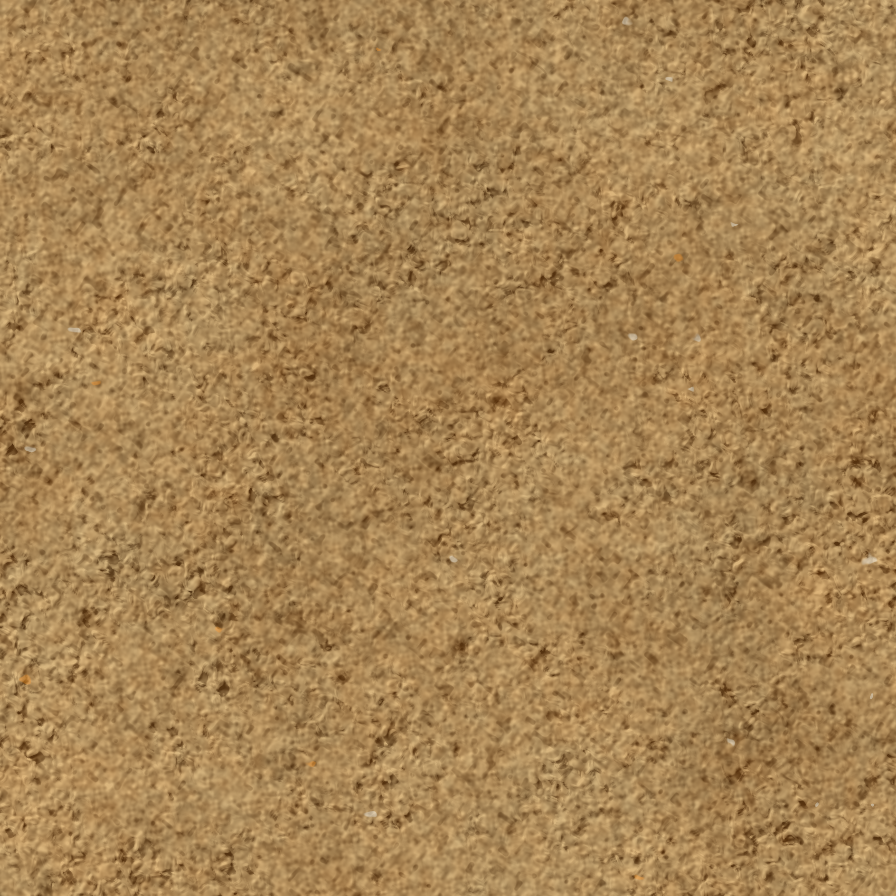
This texture is drawn by a Shadertoy shader. Its source:

```glsl
// Dry sandy soil: a height field of layered noise and scattered clods is lit
// from the upper left, with short cast shadows, crisp grain, dark pits, mild
// mottling, thin broken cracks and a few pale or orange chips of stone.

const vec3 SOIL = vec3(0.660, 0.521, 0.332);      // middle tone
const vec3 TONE_STEP = vec3(0.060, 0.059, 0.049); // colour change per unit of tone
const vec3 WARM_SHIFT = vec3(0.040, -0.012, -0.040);
const vec3 PALE_STONE = vec3(0.80, 0.74, 0.64);
const vec3 ORANGE_STONE = vec3(0.82, 0.56, 0.26);
const vec2 TO_LIGHT = vec2(-0.6, 0.8);
const float LIGHT_STEP = 0.0029;
const float RELIEF_GAIN = 3.6;
const float SHADOW_DEPTH = 2.7;
const float CRACK_DEPTH = 1.3;
const float PIT_DEPTH = 2.0;
const float GRAIN_GAIN = 2.9;
const float MOTTLE_GAIN = 2.3;
const float TONE_BIAS = 0.30;
const float STONE_CELLS = 15.0;
const float STONE_SHARE = 0.10;
const mat2 TURN = mat2(0.8, 0.6, -0.6, 0.8);      // hides the noise grid

// Integer hash of a cell, 0 to 1
float hash(vec2 cell, uint seed) {
    uvec2 q = uvec2(ivec2(cell) + 4096);
    uint n = q.x * 1597334673u ^ q.y * 3812015801u ^ seed * 2798796415u;
    n = (n ^ (n >> 16)) * 2146121005u;
    n = (n ^ (n >> 15)) * 2221713035u;
    return float((n ^ (n >> 16)) >> 8) / 16777216.0;
}

vec2 hash2(vec2 cell, uint seed) {
    return vec2(hash(cell, seed), hash(cell, seed + 17u));
}

// Smooth value noise
float noise(vec2 p, uint seed) {
    vec2 i = floor(p), f = fract(p);
    f = f * f * (3.0 - 2.0 * f);
    float low = mix(hash(i, seed), hash(i + vec2(1, 0), seed), f.x);
    float high = mix(hash(i + vec2(0, 1), seed), hash(i + vec2(1, 1), seed), f.x);
    return mix(low, high, f.y);
}

float fbm(vec2 p, uint seed) {
    float sum = 0.0, weight = 0.5;
    for (uint k = 0u; k < 4u; k++) {
        sum += weight * noise(p, seed + k);
        p = 2.0 * TURN * p;
        weight *= 0.5;
    }
    return sum / 0.9375;
}

// Rounded lumps of random size, one per cell
float clods(vec2 p, uint seed) {
    vec2 cell = floor(p);
    float top = 0.0;
    for (int y = -1; y <= 1; y++)
    for (int x = -1; x <= 1; x++) {
        vec2 c = cell + vec2(x, y);
        float size = hash(c, seed + 5u);
        float radius = 0.20 + 0.42 * size * size;
        float d = length(p - c - hash2(c, seed));
        top = max(top, (0.25 + 0.5 * size) * (1.0 - smoothstep(radius * 0.4, radius, d)));
    }
    return top;
}

float surface(vec2 p, float rough) {
    vec2 q = TURN * p;
    float ground = 0.7 * noise(q * 48.0, 1u) + 0.6 * noise(p * 100.0, 2u)
                 + 0.55 * noise(q * 190.0, 3u);
    vec2 warp = 0.012 * vec2(noise(p * 95.0, 4u), noise(p * 95.0, 5u));
    float lumps = 0.9 * clods((p + warp) * 44.0, 20u) + 0.6 * clods((q + warp) * 100.0, 50u);
    return ground * mix(0.8, 1.0, rough) + lumps * mix(0.15, 1.0, rough);
}

// Sparse stone chips: x = coverage, y = kind
vec2 stones(vec2 p) {
    vec2 q = p * STONE_CELLS + 0.12 * vec2(noise(p * 130.0, 70u), noise(p * 130.0, 71u));
    vec2 cell = floor(q);
    vec2 offset = q - cell - 0.25 - 0.5 * hash2(cell, 72u);
    offset.y *= 1.0 + 0.6 * hash(cell, 73u);
    float radius = mix(0.05, 0.11, hash(cell, 74u));
    float cover = 1.0 - smoothstep(radius * 0.6, radius * 1.1, length(offset));
    return vec2(cover * step(hash(cell, 75u), STONE_SHARE), hash(cell, 76u));
}

void mainImage(out vec4 fragColor, in vec2 fragCoord) {
    vec2 p = fragCoord / iResolution.y;
    vec2 q = TURN * p;
    float rough = smoothstep(0.30, 0.68, 0.6 * fbm(p * 8.0, 80u) + 0.4 * noise(q * 24.0, 85u));

    // Slope light and short cast shadows
    float height = surface(p, rough);
    float relief = 0.0, blocked = 0.0;
    for (int k = 1; k <= 4; k++) {
        float rise = surface(p + TO_LIGHT * LIGHT_STEP * float(k), rough) - height;
        if (k == 1) relief = -rise;
        blocked = max(blocked, rise - 0.03 * float(k));
    }
    float shadow = smoothstep(0.28, 0.85, blocked);

    // Thin cracks, kept only in scattered short pieces
    vec2 bent = q + 0.012 * vec2(noise(p * 60.0, 90u), noise(p * 60.0, 91u));
    float crack = 1.0 - smoothstep(0.02, 0.08, abs(noise(bent * 24.0, 92u) - 0.5));
    crack *= smoothstep(0.62, 0.80, noise(p * 45.0, 93u));

    // Tone from mottling, grain, pits and light
    float pits = smoothstep(0.70, 0.92, noise(q * 125.0, 94u));
    float tone = TONE_BIAS + MOTTLE_GAIN * (fbm(p * 6.0, 100u) - 0.5);
    tone += GRAIN_GAIN * (noise(q * 240.0, 110u) - 0.5) + 1.5 * (noise(p * 135.0, 111u) - 0.5);
    tone += RELIEF_GAIN * relief - SHADOW_DEPTH * shadow;
    tone -= CRACK_DEPTH * crack + PIT_DEPTH * pits;
    tone = clamp(tone, -5.5, 3.2);

    // Soil colour with slow warm drift, then the stones
    float warmth = 0.7 * (fbm(p * 9.0, 120u) - 0.5) + 0.5 * (noise(p * 80.0, 121u) - 0.5);
    vec3 color = SOIL + TONE_STEP * tone + WARM_SHIFT * warmth;
    vec2 stone = stones(p);
    vec3 stoneColor = mix(PALE_STONE, ORANGE_STONE, step(0.6, stone.y)) + 0.03 * tone;
    color = mix(color, stoneColor, 0.8 * stone.x);
    fragColor = vec4(clamp(color, 0.0, 1.0), 1.0);
}
```
